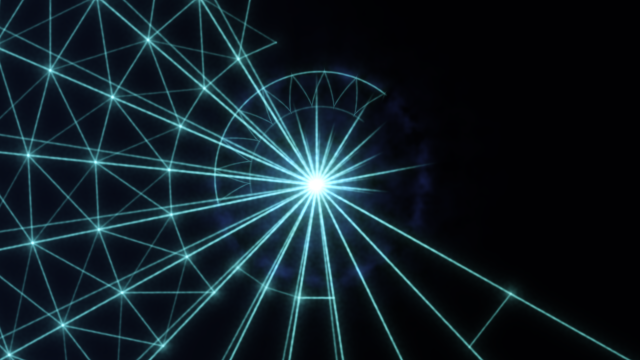
Reproduce this background procedurally as a WebGL 1 fragment shader.

```glsl
precision highp float;
// A glowing wheel of light: spokes fan out from a bright hub, a braced rim
// arches over it and a web of chords joins the long spokes on the left.
// Line distances add up to one light value, tinted over a smoky navy haze.

uniform vec2 u_resolution;

const vec2 HUB = vec2(0.880, 0.486);
const vec2 RIM_CENTER = vec2(0.889, 0.509);
const float LONG_SPOKES = 13.0;
const vec3 NIGHT = vec3(0.004, 0.004, 0.011);
const vec3 NAVY = vec3(0.020, 0.032, 0.075);
const vec3 HAZE = vec3(0.065, 0.090, 0.220);
const vec3 TEAL_GAIN = vec3(0.45, 1.10, 1.05);

vec2 hashGradient(vec2 c) {
  float h = fract(sin(dot(c, vec2(127.1, 311.7))) * 4375.85);
  return vec2(cos(6.2832 * h), sin(6.2832 * h));
}

float gradientNoise(vec2 p) {
  vec2 c = floor(p), f = fract(p);
  vec2 u = f * f * f * (f * (f * 6.0 - 15.0) + 10.0);
  vec2 e = vec2(1.0, 0.0);
  float a = dot(hashGradient(c), f);
  float b = dot(hashGradient(c + e.xy), f - e.xy);
  float d = dot(hashGradient(c + e.yx), f - e.yx);
  float g = dot(hashGradient(c + e.xx), f - e.xx);
  return mix(mix(a, b, u.x), mix(d, g, u.x), u.y);
}

float smoke(vec2 p) {
  return gradientNoise(p) + 0.5 * gradientNoise(p * 2.1 + 7.0)
       + 0.25 * gradientNoise(p * 4.3 + 3.0);
}

vec2 polar(float angle, float radius) {
  return radius * vec2(cos(angle), sin(angle));
}

float segmentDistance(vec2 p, vec2 a, vec2 b) {
  vec2 ab = b - a;
  return length(p - a - ab * clamp(dot(p - a, ab) / dot(ab, ab), 0.0, 1.0));
}

// Soft core with a faint wide glow
float glowLine(float d, float width) {
  float x = d / width;
  return exp(-x * x) + 0.13 * exp(-x / 5.0);
}

// Spokes run clockwise from the lower right; the short ones sit closer
float spokeAngle(float i) {
  return -0.511 - 0.3037 * i + 0.026 * max(i - 12.0, 0.0);
}

float ringRadius(float k) {
  return 0.412 + 0.215 * k - 0.009 * k * k;
}

float spokeLight(vec2 p, float angle, float reach) {
  float r = length(p);
  float d = segmentDistance(p, vec2(0.0), polar(angle, reach));
  float fade = 1.0 - smoothstep(0.25 * reach, reach, r);
  return glowLine(d, 0.0032) * fade * mix(1.35, 0.75, smoothstep(0.1, 0.6, r));
}

float allSpokes(vec2 p) {
  float light = 0.0;
  for (float i = 0.0; i < 21.0; i++) {
    float angle = spokeAngle(i);
    bool isLong = i < LONG_SPOKES;
    float reach = isLong ? 2.2 : 0.27 + 0.08 * sin(i * 2.4);
    light += spokeLight(p, angle, reach) * (isLong ? 1.0 : 0.9);
    // Companion line beside all but the first three
    if (i > 2.5) {
      float spread = i < 6.5 ? 0.035 : 0.055;
      light += 0.5 * spokeLight(p, angle - spread, isLong ? 2.2 : 0.17);
    }
  }
  return light;
}

// Chords, diagonals and node sparks between neighbouring long spokes
float web(vec2 p) {
  float light = 0.0;
  for (float i = 0.0; i < LONG_SPOKES; i++) {
    float a = spokeAngle(i), b = spokeAngle(i + 1.0);
    if (i > 2.5 && i < 5.5) {
      float bar = segmentDistance(p, polar(a, 0.317), polar(b, 0.317));
      light += glowLine(bar, 0.003) * (i < 3.5 ? 0.9 : 0.25);
      light += 0.7 * exp(-length(p - polar(b, 0.317)) / 0.012);
    }
    for (float k = 0.0; k < 4.0; k++) {
      bool present = i > 5.5 || (k == 1.0 && i < 0.5);
      if (!present) continue;
      float inner = ringRadius(k), outer = ringRadius(k + 1.0);
      vec2 node = polar(a, inner), next = polar(b, inner);
      light += 0.42 * glowLine(segmentDistance(p, node, next), 0.003);
      light += 0.5 * exp(-length(p - node) / 0.011);
      if (i > 5.5) {
        light += 0.42 * glowLine(segmentDistance(p, node, polar(b, outer)), 0.003);
        light += 0.18 * glowLine(segmentDistance(p, next, polar(a, outer)), 0.003);
      }
    }
  }
  return light;
}

// Two arcs with zigzag braces between them
float rim(vec2 p) {
  float r = length(p);
  float turn = atan(dot(p, polar(3.72, 1.0)), dot(p, polar(2.15, 1.0)));
  float arch = 1.0 - smoothstep(1.20, 1.28, abs(turn));
  float zigzag = mix(0.2, 0.292, abs(fract(turn / 0.31) * 2.0 - 1.0));
  float light = 0.5 * glowLine(abs(r - 0.292), 0.0028);
  light += 0.16 * glowLine(abs(r - 0.195), 0.003);
  light += 0.22 * glowLine(abs(r - zigzag) * 0.37, 0.0025);
  return light * arch;
}

void main() {
  vec2 uv = gl_FragCoord.xy / u_resolution.y;
  vec2 p = uv - HUB;
  float r = length(p);
  float cloud = smoke(uv * 14.0);
  float grain = 1.0 + 0.35 * gradientNoise(uv * 90.0);

  // Dark backdrop, hazy around the hub and on the left
  vec3 color = NIGHT + NAVY * (1.0 - smoothstep(0.1, 1.15, uv.x));
  color += HAZE * exp(-r * r / 0.065) * max(0.55 + 0.9 * cloud, 0.0);
  float lowerRing = exp(-pow((length(uv - RIM_CENTER) - 0.29) / 0.022, 2.0));
  color += HAZE * lowerRing * max(0.2 + 0.8 * cloud, 0.0);

  // Line work and hub flare
  float light = (allSpokes(p) + web(p) + rim(uv - RIM_CENTER)) * grain;
  light += 3.0 * exp(-r * r / 0.0004) + 0.6 * exp(-r / 0.05);
  color += 1.0 - exp(-light * TEAL_GAIN);
  gl_FragColor = vec4(min(color, 1.0), 1.0);
}
```
